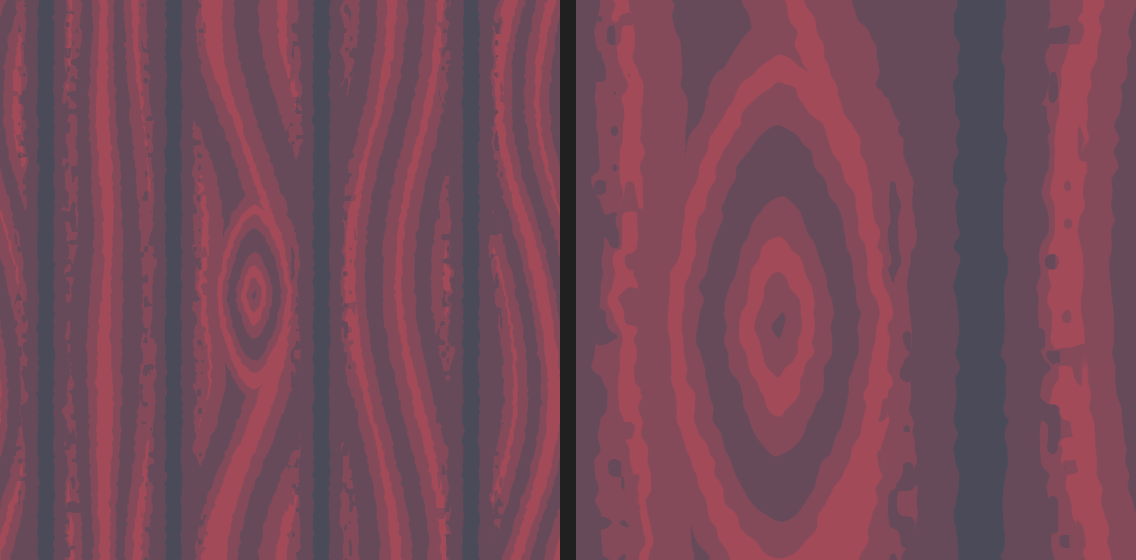
Left, the full canvas; right, a detail of the centre.
A Shadertoy shader for this texture:

```glsl
// Painted wooden planks with wavy red grain, a knot and slate gaps between boards.
#define GAP_HALF_WIDTH 0.0142
#define MARGIN_START 0.028
#define MARGIN_END 0.046
#define ROUGHNESS 0.0075
#define WOBBLE 0.014
#define MID_LEVEL 0.35
#define BRIGHT_LEVEL 0.66
#define KNOT_CENTER vec2(0.454, 0.473)
#define KNOT_STRETCH 2.5
#define RING_SPACING 0.0443
#define RING_START 0.017

const float TAU = 6.2831853;
const vec3 SLATE = vec3(0.29, 0.29, 0.35);
const vec3 DARK_WOOD = vec3(0.40, 0.29, 0.35);
const vec3 MID_WOOD = vec3(0.52, 0.29, 0.35);
const vec3 BRIGHT_WOOD = vec3(0.64, 0.29, 0.35);

// Gap centers; the last board wraps around the canvas edge.
const float GAPS[5] = float[5](0.082, 0.310, 0.574, 0.841, 1.082);

// Per board: main grain line x, bow amplitude, bow peak y, stripe spacing.
const vec4 BOARDS[4] = vec4[4](
    vec4(0.187, 0.004, 0.470, 0.076),
    vec4(0.444, 0.066, 0.464, 0.098),
    vec4(0.663, -0.040, 0.512, 0.088),
    vec4(0.940, 0.050, 0.323, 0.070));

float hash(vec2 p) {
    vec3 q = fract(vec3(p.xyx) * 0.1031);
    q += dot(q, q.yzx + 33.33);
    return fract((q.x + q.y) * q.z);
}

float noise(vec2 p) {
    vec2 i = floor(p), f = fract(p);
    f = f * f * (3.0 - 2.0 * f);
    return mix(mix(hash(i), hash(i + vec2(1, 0)), f.x),
               mix(hash(i + vec2(0, 1)), hash(i + vec2(1, 1)), f.x), f.y);
}

// Height of a repeating ridge: 1 on whole numbers, 0 halfway between.
float ridge(float phase) {
    return 1.0 - 2.0 * abs(phase - round(phase));
}

// Pointed oval radius around the knot.
float knotRadius(vec2 p) {
    vec2 q = abs(p - KNOT_CENTER) / vec2(1.0, KNOT_STRETCH);
    q = pow(q + 1e-5, vec2(1.6));
    return pow(q.x + q.y, 1.0 / 1.6);
}

// Returns ridge height and stripe number of the grain.
vec2 grain(vec2 p, int board) {
    vec4 b = BOARDS[board];
    float bow = cos(TAU * (p.y - b.z));
    float wobble = WOBBLE * (noise(p * vec2(7.0, 5.0) + 17.0) - 0.5);
    float offset = p.x - b.x - b.y * bow + wobble;
    float spacing = b.w;
    if (board == 0) spacing *= 1.0 + 0.2 * bow;
    if (board == 1 && offset > 0.0) spacing *= 1.27;
    float phase = offset / spacing;

    // Grain left of the knot parts around it.
    float away = (p.y - KNOT_CENTER.y) / 0.13;
    if (board == 1) phase += 0.5 * exp(-away * away) * smoothstep(0.2, 0.7, -phase);
    vec2 result = vec2(ridge(phase), round(phase));

    // Knot rings replace the flow inside and join it at the outer ring.
    if (board == 1) {
        float ring = (knotRadius(p) - RING_START) / RING_SPACING;
        float height = ridge(ring);
        if (ring < 1.0 || (ring < 1.5 && height > result.x)) result = vec2(height, 0.0);
    }
    return result;
}

void mainImage(out vec4 fragColor, in vec2 fragCoord) {
    vec2 p = fragCoord / iResolution.xy;
    if (p.x < GAPS[0]) p.x += 1.0;

    // Ragged brush edges.
    float fine = 0.6 * noise(p * 125.0) + 0.4 * noise(p * 60.0 + 9.0);
    vec2 q = p + vec2(ROUGHNESS * (fine - 0.5), 0.0);

    // Board under this point and distance to its nearest gap.
    int board = 0;
    float gapDistance = 1.0;
    for (int i = 0; i < 5; i++) {
        if (i < 4 && p.x >= GAPS[i]) board = i;
        gapDistance = min(gapDistance, abs(q.x - GAPS[i]));
    }

    // Grain fades to dark margins with a speckled fringe.
    vec2 g = grain(q, board);
    float fringe = 1.0 - smoothstep(0.044, 0.064, gapDistance);
    float specks = smoothstep(0.64, 0.74, noise(p * vec2(115.0, 90.0) + 40.0));
    float ragged = gapDistance + 0.012 * (noise(p * vec2(90.0, 45.0) + 3.0) - 0.5);
    float height = g.x * smoothstep(MARGIN_START, MARGIN_END, ragged);
    height -= 0.6 * fringe * specks;

    // Stripe widths drift along each stripe.
    float drift = noise(vec2(g.y * 7.3 + float(board) * 31.0 + 50.0, p.y * 4.0));
    float midLevel = MID_LEVEL + 0.14 * (drift - 0.5);
    float brightLevel = BRIGHT_LEVEL + 0.30 * drift + (g.y == 0.0 ? -0.05 : 0.06);

    // Flat tones with smoothed edges.
    float soft = clamp(0.8 * fwidth(height), 0.01, 0.15);
    float pixel = 1.0 / iResolution.y;
    vec3 color = mix(DARK_WOOD, MID_WOOD, smoothstep(midLevel - soft, midLevel + soft, height));
    color = mix(color, BRIGHT_WOOD, smoothstep(brightLevel - soft, brightLevel + soft, height));
    color = mix(SLATE, color, smoothstep(-pixel, pixel, gapDistance - GAP_HALF_WIDTH));
    fragColor = vec4(color, 1.0);
}
```
